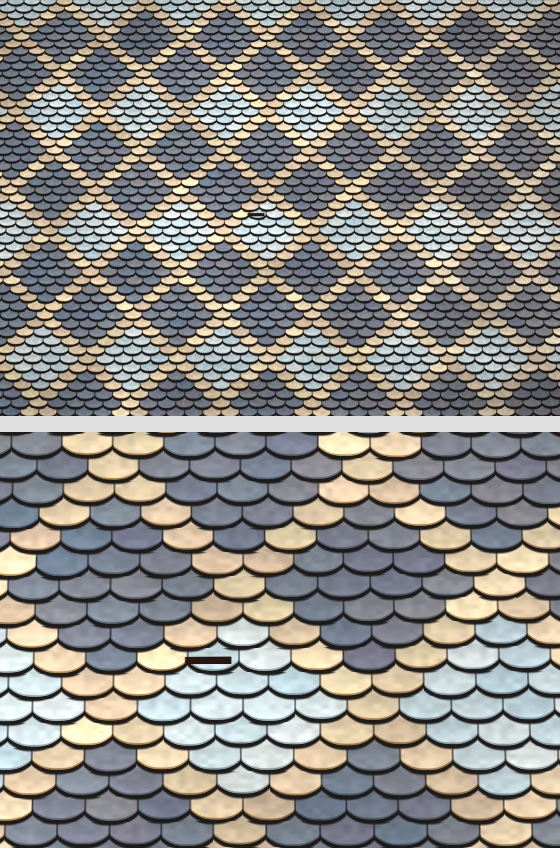
Top, the full canvas; bottom, a detail of the centre.
This pattern is drawn by a Shadertoy shader. Its source:

```glsl
const float ROWS = 58.4;       // tile courses over the height, before foreshortening
const float COLUMNS = 34.6;    // tiles over the width at the top edge
const float PERSPECTIVE = 0.133;
const float LATTICE = 5.0;     // tiles from one diagonal band to the next

float hash(vec2 p) {
    vec3 q = fract(vec3(p.xyx) * 0.1031);
    q += dot(q, q.yzx + 33.33);
    return fract((q.x + q.y) * q.z);
}

float noise(vec2 p) {
    vec2 cell = floor(p), f = fract(p);
    f = f * f * (3.0 - 2.0 * f);
    return mix(mix(hash(cell), hash(cell + vec2(1, 0)), f.x),
               mix(hash(cell + vec2(0, 1)), hash(cell + vec2(1, 1)), f.x), f.y);
}

// Alternate courses are shifted by half a tile
float tileCentre(float x, float row) {
    float shift = 0.5 * mod(row, 2.0);
    return floor(x + shift) + 0.5 - shift;
}

// Depth of the rounded lower lip, measured from the top of its course
float lipDepth(float x, float row) {
    float centre = tileCentre(x, row);
    float side = 2.0 * abs(x - centre);
    float jitter = 0.09 * (hash(vec2(centre, row) + 71.0) - 0.5);
    return 0.95 - 0.38 * pow(side, 2.6) + jitter;
}

// x: 1 on the diagonal bands, y: 1 inside the pale diamonds
vec2 diamondPattern(float centre, float row) {
    vec2 diagonal = floor(centre + 0.5 * LATTICE + 0.5 * row * vec2(1, -1) + 0.25);
    vec2 diamond = floor((diagonal + 0.01) / LATTICE);
    vec2 offset = diagonal - LATTICE * diamond;
    float band = step(min(offset.x, offset.y), 0.5);
    float pale = step(mod(diamond.x - diamond.y + 0.01, 3.0), 0.5);
    return vec2(band, pale);
}

vec3 glazeColour(vec2 tile, vec2 pattern, float across) {
    float tone = hash(tile + 13.0), tint = hash(tile + 47.0);
    vec3 slateCool = mix(vec3(0.41, 0.48, 0.55), vec3(0.49, 0.54, 0.58), tone);
    vec3 slateWarm = mix(vec3(0.47, 0.46, 0.53), vec3(0.54, 0.53, 0.54), tone);
    vec3 slate = mix(slateCool, slateWarm, clamp(tint * 0.8 + across * 0.5 - 0.15, 0.0, 1.0));
    vec3 pale = mix(vec3(0.70, 0.79, 0.82), vec3(0.84, 0.87, 0.86), tone);
    vec3 cream = mix(vec3(0.93, 0.86, 0.70), vec3(0.85, 0.75, 0.64), tint);
    cream *= 0.92 + 0.14 * tone;
    return mix(mix(slate, pale, pattern.y), cream, pattern.x);
}

float boxDistance(vec2 p, vec2 halfSize) {
    vec2 q = abs(p) - halfSize;
    return length(max(q, 0.0)) + min(max(q.x, q.y), 0.0);
}

void mainImage(out vec4 fragColor, in vec2 fragCoord) {
    vec2 uv = fragCoord / iResolution.xy;
    float down = 1.0 - uv.y;
    float scale = 1.0 + PERSPECTIVE * down;

    // Roof plane in tile units, with slightly uneven courses
    vec2 roof = vec2((uv.x - 0.477) * COLUMNS / scale, ROWS * down / scale + 0.3);
    vec2 pixel = vec2(COLUMNS, ROWS) / (iResolution.xy * scale);
    roof.y += 0.22 * (noise(roof * vec2(0.22, 0.15) + 60.0) - 0.5);
    roof.x += 0.10 * (noise(vec2(roof.x * 0.3, floor(roof.y)) + 90.0) - 0.5);

    // Each course overlaps the one below it
    float course = floor(roof.y);
    float row = course + step(lipDepth(roof.x, course), roof.y - course);
    float centre = tileCentre(roof.x, row);
    vec2 tile = vec2(centre, row);
    vec2 local = vec2(roof.x - centre, roof.y - row);
    float aboveLip = lipDepth(roof.x, row) - local.y;
    float belowUpperLip = local.y + 1.0 - lipDepth(roof.x, row - 1.0);

    // Glaze, mottling and grime
    vec2 pattern = diamondPattern(centre, row);
    vec3 colour = glazeColour(tile, pattern, uv.x);
    colour *= 0.93 + 0.14 * noise(roof * vec2(7.0, 5.0) + 200.0);
    colour *= 0.97 + 0.10 * smoothstep(0.0, 0.8, local.y);
    colour *= 0.90 + 0.18 * noise(roof * vec2(0.25, 0.2) + 30.0);

    // Lower rim, warmer on the cream tiles
    vec3 rim = mix(vec3(0.66, 0.68, 0.70), vec3(0.68, 0.58, 0.40), pattern.x);
    colour *= mix(rim, vec3(1), smoothstep(0.06, 0.08 + pixel.y, aboveLip));

    // Joints and the shadow cast by the course above
    float joint = 0.5 - abs(local.x);
    colour *= mix(0.45, 1.0, smoothstep(0.0, 0.015 + pixel.x, joint));
    float lit = smoothstep(0.10, 0.18 + pixel.y, belowUpperLip);
    lit *= smoothstep(0.0, pixel.y, aboveLip);
    colour = mix(vec3(0.11, 0.105, 0.10), colour, lit);

    // One lifted tile leaves an open slot
    float slot = boxDistance(roof - vec2(-0.6, 28.5), vec2(0.43, 0.13));
    colour = mix(vec3(0.16, 0.08, 0.06), colour, smoothstep(0.0, pixel.y, slot));

    // Duller light toward the right side and the corners
    vec2 fromCentre = uv - vec2(0.47, 0.5);
    colour *= 1.05 - 0.42 * dot(fromCentre, fromCentre);
    float grey = dot(colour, vec3(0.3, 0.59, 0.11));
    colour = mix(colour, vec3(grey) * vec3(0.97, 0.95, 0.92), 0.3 * smoothstep(0.55, 1.0, uv.x));
    fragColor = vec4(clamp(colour, 0.0, 1.0), 1.0);
}
```
